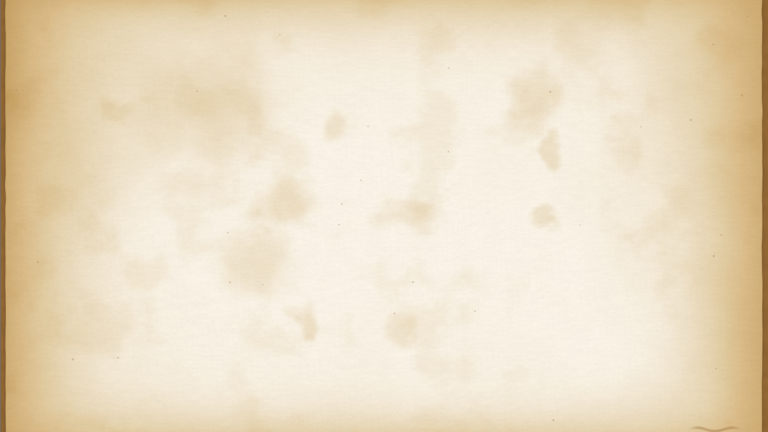
A Shadertoy shader for this texture:

```glsl
// Aged cream parchment with tanned edges, faint water stains and a brown backing.

const vec3 CREAM = vec3(0.972, 0.946, 0.896);
const vec3 SAND = vec3(0.92, 0.86, 0.75);
const vec3 STRAW = vec3(0.88, 0.80, 0.64);
const vec3 TAN = vec3(0.85, 0.73, 0.53);
const vec3 OCHRE = vec3(0.79, 0.65, 0.42);
const vec3 BACKING = vec3(0.57, 0.40, 0.20);

// Stain centre (xy) and radii (zw), in canvas heights.
const int STAIN_COUNT = 12;
const vec4 STAINS[STAIN_COUNT] = vec4[](
    vec4(0.475, 0.757, 0.17, 0.13), vec4(0.28, 0.745, 0.06, 0.04),
    vec4(0.366, 0.773, 0.055, 0.022), vec4(1.24, 0.77, 0.055, 0.07),
    vec4(1.273, 0.655, 0.025, 0.04), vec4(1.262, 0.49, 0.033, 0.03),
    vec4(0.94, 0.503, 0.065, 0.04), vec4(0.60, 0.40, 0.10, 0.09),
    vec4(0.66, 0.535, 0.075, 0.06), vec4(0.926, 0.225, 0.045, 0.045),
    vec4(0.695, 0.265, 0.03, 0.035), vec4(0.775, 0.71, 0.04, 0.04));

float hash(vec2 p) {
    return fract(sin(dot(p, vec2(127.1, 311.7))) * 43758.5453);
}

float noise(vec2 p) {
    vec2 cell = floor(p), f = fract(p);
    vec2 u = f * f * (3.0 - 2.0 * f);
    return mix(mix(hash(cell), hash(cell + vec2(1, 0)), u.x),
               mix(hash(cell + vec2(0, 1)), hash(cell + vec2(1, 1)), u.x), u.y);
}

float fbm(vec2 p) {
    float sum = 0.0, amplitude = 0.5;
    for (int i = 0; i < 5; i++) {
        sum += amplitude * noise(p);
        p = p * 2.03 + 17.3;
        amplitude *= 0.5;
    }
    return sum;
}

float blot(vec2 p, vec2 centre, vec2 radii) {
    return 1.0 - smoothstep(0.35, 1.35, length((p - centre) / radii));
}

// Maps age from 0 (clean) to 1 (darkest) onto the paper colours.
vec3 paperColour(float age) {
    float t = clamp(age, 0.0, 1.15) * 4.0;
    vec3 colour = mix(CREAM, SAND, min(t, 1.0));
    colour = mix(colour, STRAW, clamp(t - 1.0, 0.0, 1.0));
    colour = mix(colour, TAN, clamp(t - 2.0, 0.0, 1.0));
    return mix(colour, OCHRE, max(t - 3.0, 0.0));
}

// Tanning that creeps inward from each side.
float edgeAge(vec2 p, float width, float cloud) {
    float reach = 0.8 + 0.4 * cloud;
    float left = 0.95 * exp(-pow(p.x / (0.155 * reach), 1.25));
    float right = 0.92 * exp(-pow((width - p.x) / (0.165 * reach), 1.5));
    float top = 0.55 * exp(-(1.0 - p.y) / (0.065 * reach));
    float bottom = 0.42 * exp(-p.y / (0.05 * reach));
    return 1.0 - (1.0 - left) * (1.0 - right) * (1.0 - top) * (1.0 - bottom);
}

float stainAge(vec2 p) {
    vec2 warp = vec2(fbm(p * 14.0), fbm(p * 14.0 + 40.0)) - 0.48;
    float stain = 0.0;
    for (int i = 0; i < STAIN_COUNT; i++) {
        vec4 s = STAINS[i];
        stain = max(stain, blot(p + warp * 0.09, s.xy, s.zw));
    }
    return stain * (0.11 + 0.14 * fbm(p * 11.0 + 8.0));
}

// Sparse dark flecks, at most one per cell.
float flecks(vec2 p, float density, float pixel) {
    vec2 cell = floor(p * density);
    vec2 offset = 0.25 + 0.5 * vec2(hash(cell + 3.0), hash(cell + 9.0));
    float radius = 0.0008 + 0.0014 * hash(cell + 5.0);
    float d = length(p - (cell + offset) / density);
    return step(0.93, hash(cell)) * (1.0 - smoothstep(radius - pixel, radius + pixel, d));
}

void mainImage(out vec4 fragColor, in vec2 fragCoord) {
    float pixel = 1.0 / iResolution.y;
    float width = iResolution.x * pixel;
    vec2 p = fragCoord * pixel;
    float cloud = fbm(p * 5.0 + 2.0);

    // Age of the sheet: tanned rim, upper-left haze, stains and mottling
    float age = edgeAge(p, width, cloud);
    age += 0.14 * blot(p, vec2(0.2, 0.86), vec2(0.42, 0.36)) * (0.6 + 0.8 * cloud);
    age += stainAge(p);
    age += 0.10 * smoothstep(0.5, 0.75, fbm(p * 9.0 + 31.0));
    age += 0.05 * (cloud - 0.5);

    // Horizontal fibres and fine grain
    float fibre = noise(p * vec2(55.0, 210.0)) - 0.5;
    float grain = noise(p * 330.0) - 0.5;
    vec3 colour = paperColour(age) * (1.0 + 0.014 * fibre + 0.018 * grain);
    colour = mix(colour, BACKING, 0.35 * flecks(p, 16.0, pixel));

    // Small crease by the lower right corner
    float creaseY = 0.006 + 0.004 * sin(p.x * 75.0);
    float crease = 1.0 - smoothstep(0.001, 0.003 + pixel, abs(p.y - creaseY));
    crease *= smoothstep(1.59, 1.62, p.x) * (1.0 - smoothstep(1.69, 1.72, p.x));
    colour = mix(colour, BACKING, 0.35 * crease);

    // Brown backing beyond the uneven sheet sides
    float ragged = 0.002 * (noise(vec2(p.y * 35.0, step(width * 0.5, p.x) * 7.0)) - 0.5);
    float inset = min(p.x - 0.0125, width - 0.0135 - p.x) + ragged;
    float sheet = smoothstep(-pixel, pixel, inset);
    vec3 backing = BACKING * (0.96 + 0.08 * noise(p * 60.0));
    backing = mix(backing, vec3(0.48, 0.42, 0.36), 1.0 - smoothstep(0.001, 0.004, p.x));
    backing *= 1.0 - 0.18 * exp(-abs(inset) / 0.003);
    colour = mix(backing, colour, sheet);

    fragColor = vec4(clamp(colour, 0.0, 1.0), 1.0);
}
```
